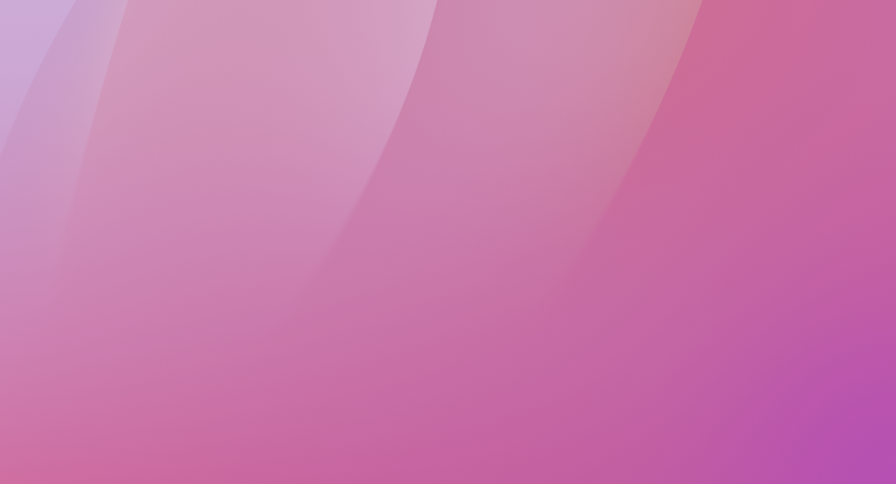
A WebGL 2 fragment shader for this background:

```glsl
#version 300 es
precision highp float;
// Overlapping translucent pink sheets with curved edges that sweep down leftwards.
// Each sheet has a three-colour gradient across it; with depth they blur into
// a common haze, then into a floor gradient with a violet lower right corner.

#define FADE_POWER 1.5
#define EDGE_SOFTNESS 0.06
#define HAZE_START 0.1
#define HAZE_END 0.85
#define GLOW_FALLOFF 8.0
#define GLOW_STRENGTH 0.85
#define GRAIN 0.004

uniform vec2 u_resolution;
out vec4 fragColor;

const vec3 VIOLET = vec3(0.71, 0.31, 0.71);

float hash(vec2 p) {
    return fract(sin(dot(p, vec2(12.99, 78.23))) * 43758.5);
}

// Horizontal place of a curved edge at a given depth below the top.
float edgeAt(float depth, float top, float slope, float bend) {
    return top - slope * depth - bend * depth * depth;
}

// Smooth quadratic gradient steered by three colours.
vec3 ramp(vec3 a, vec3 b, vec3 c, float t) {
    t = clamp(t, 0.0, 1.0);
    return mix(mix(a, b, t), mix(b, c, t), t);
}

// Position across a sheet: 0 at its left edge, 1 at its right edge.
float across(float x, float left, float right) {
    return (x - left) / (right - left);
}

void main() {
    vec2 uv = gl_FragCoord.xy / u_resolution;
    float aspect = u_resolution.x / u_resolution.y;
    float depth = 1.0 - uv.y;

    // Sheet boundaries, from left to right
    float edgeA = edgeAt(depth, 0.085, 0.323, -0.190);
    float edgeB = edgeAt(depth, 0.143, 0.169, -0.046);
    float edgeC = edgeAt(depth, 0.488, 0.135, 0.190);
    float edgeD = edgeAt(depth, 0.784, 0.190, 0.135);

    // Colours across each sheet at full strength
    vec3 lilac = vec3(0.80, 0.67, 0.84);
    vec3 mauve = ramp(vec3(0.79, 0.63, 0.80), vec3(0.79, 0.63, 0.79),
                      vec3(0.82, 0.66, 0.79), across(uv.x, edgeA, edgeB));
    vec3 blush = ramp(vec3(0.82, 0.61, 0.74), vec3(0.81, 0.56, 0.69),
                      vec3(0.83, 0.64, 0.77), across(uv.x, edgeB, edgeC));
    vec3 rose = ramp(vec3(0.80, 0.53, 0.68), vec3(0.81, 0.58, 0.73),
                     vec3(0.80, 0.52, 0.61), across(uv.x, edgeC, edgeD));
    vec3 coral = ramp(vec3(0.80, 0.43, 0.59), vec3(0.79, 0.42, 0.61),
                      vec3(0.79, 0.42, 0.63), across(uv.x, edgeD, 1.0));

    // Stack the sheets; edges soften with depth
    float soft = 0.75 / u_resolution.x + EDGE_SOFTNESS * depth * depth * depth;
    vec3 sheets = coral;
    sheets = mix(rose, sheets, smoothstep(-soft, soft, uv.x - edgeD));
    sheets = mix(blush, sheets, smoothstep(-soft, soft, uv.x - edgeC));
    sheets = mix(mauve, sheets, smoothstep(-soft, soft, uv.x - edgeB));
    sheets = mix(lilac, sheets, smoothstep(-soft, soft, uv.x - edgeA));

    // Common haze lowers the contrast between sheets with depth
    vec3 haze = ramp(vec3(0.79, 0.62, 0.80), vec3(0.80, 0.52, 0.67),
                     vec3(0.79, 0.41, 0.62), uv.x);
    sheets = mix(sheets, haze, smoothstep(HAZE_START, HAZE_END, depth));

    // Floor gradient that everything dissolves into
    vec3 ground = ramp(vec3(0.81, 0.43, 0.63), vec3(0.77, 0.38, 0.62),
                       vec3(0.745, 0.35, 0.635), uv.x);
    float presence = 1.0 - pow(depth, FADE_POWER);
    vec3 color = mix(ground, sheets, presence);

    // Violet corner glow
    vec2 fromCorner = (uv - vec2(1.0, 0.0)) * vec2(aspect, 1.0);
    float glow = exp(-GLOW_FALLOFF * dot(fromCorner, fromCorner));
    color = mix(color, VIOLET, GLOW_STRENGTH * glow);

    // Slight grain against banding
    color += GRAIN * (hash(gl_FragCoord.xy) - 0.5);
    fragColor = vec4(color, 1.0);
}
```
